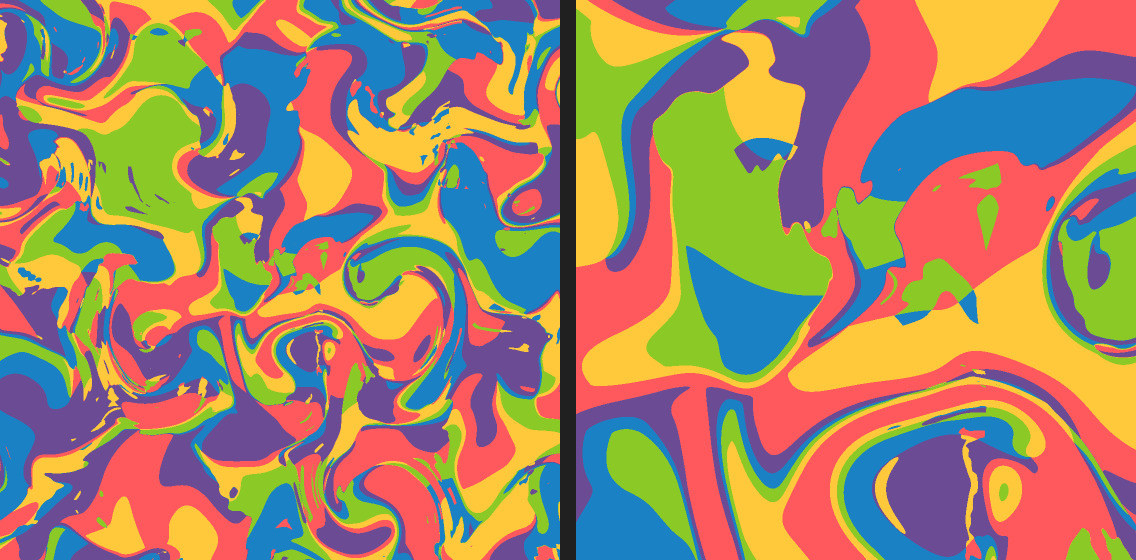
Left, the full canvas; right, a detail of the centre.
A WebGL 1 fragment shader for this pattern:

```glsl
precision highp float;
uniform vec2 u_resolution;

#define PHASE_SCALE 3.8   // density of colour pinwheels
#define FRONT_SCALE 3.6   // density of colour jumps
#define SWIRL_SCALE 5.0   // vortices across the canvas
#define SWIRL_ANGLE 3.4   // strongest rotation in radians
#define TWIST 2.6         // spiral winding around pinwheels
#define PLATEAU 0.65      // contrast of wide and narrow bands
#define JUMP 2.4          // colours crossed at a front
#define BAND_WIDTH 0.15   // softness of the banded fronts
#define ROUGHNESS 0.13    // raggedness of the sharp fronts
#define SPECK_LEVEL 0.30  // higher gives fewer specks

const float TAU = 6.2831853;

vec2 hash2(vec2 p) {
  return fract(sin(vec2(dot(p, vec2(127.1, 311.7)),
                        dot(p, vec2(269.5, 183.3)))) * 43758.5453);
}

float cornerSlope(vec2 cell, vec2 offset) {
  float a = TAU * hash2(cell).x;
  return dot(vec2(cos(a), sin(a)), offset);
}

// Gradient noise, roughly -0.7 to 0.7
float noise(vec2 p) {
  vec2 i = floor(p), f = p - i;
  vec2 u = f * f * f * (f * (f * 6.0 - 15.0) + 10.0);
  vec2 e = vec2(1.0, 0.0);
  return mix(mix(cornerSlope(i, f), cornerSlope(i + e, f - e), u.x),
             mix(cornerSlope(i + e.yx, f - e.yx),
                 cornerSlope(i + 1.0, f - 1.0), u.x), u.y);
}

// Rotate space around one jittered vortex per cell
vec2 swirl(vec2 p) {
  vec2 g = p * SWIRL_SCALE, cell = floor(g), shift = vec2(0.0);
  for (int y = -1; y <= 1; y++) {
    for (int x = -1; x <= 1; x++) {
      vec2 id = cell + vec2(float(x), float(y));
      vec2 d = g - id - 0.2 - 0.6 * hash2(id);
      float fall = max(0.0, 1.0 - dot(d, d) / 0.64);
      float a = SWIRL_ANGLE * (2.0 * hash2(id + 41.7).x - 1.0) * fall * fall;
      float c = cos(a), s = sin(a);
      shift += vec2(c * d.x - s * d.y, s * d.x + c * d.y) - d;
    }
  }
  return p + shift / SWIRL_SCALE;
}

// Cyclic phase, one unit per colour
float colourPhase(vec2 p) {
  vec2 q = swirl(p);
  q += 0.022 * vec2(noise(p * 11.0 + 3.3), noise(p * 11.0 + 27.6));

  // Pinwheels sit at the zeros of a complex noise field
  vec2 z = vec2(noise(q * PHASE_SCALE + 5.37), noise(q * PHASE_SCALE + 61.81));
  float t = 5.0 * atan(z.y, z.x) / TAU + TWIST * length(z);
  t += PLATEAU * sin(TAU * (t / 5.0 + 1.5 * noise(p * 3.0 + 17.4)));

  // Fronts vary between stacked bands and ragged tears
  float grain = noise(q * 23.0 + 8.2) + 0.5 * noise(q * 52.0 + 1.9);
  for (int i = 0; i < 2; i++) {
    float k = 37.3 * float(i) + 13.6;
    float width = 0.002 + BAND_WIDTH * max(0.0, noise(p * 4.5 + k) + 0.1);
    float rough = ROUGHNESS * (1.0 - smoothstep(0.002, 0.022, width));
    float front = noise(q * FRONT_SCALE + k * 1.7) + rough * grain;
    t += JUMP * smoothstep(-width, width, front);
  }

  // Clustered flecks of a distant colour
  float cluster = noise(p * 8.0 + 71.2);
  float fleck = noise(q * 34.0 + 19.5) + 0.3 * noise(q * 80.0 + 4.4);
  return t + 2.0 * step(SPECK_LEVEL, fleck) * step(0.2, cluster);
}

vec3 palette(float t) {
  float k = mod(t, 5.0);
  if (k < 1.0) return vec3(1.00, 0.35, 0.37);  // coral
  if (k < 2.0) return vec3(1.00, 0.79, 0.23);  // yellow
  if (k < 3.0) return vec3(0.54, 0.79, 0.15);  // green
  if (k < 4.0) return vec3(0.10, 0.51, 0.77);  // blue
  return vec3(0.42, 0.30, 0.58);               // purple
}

void main() {
  // Four samples smooth the hard colour edges
  vec3 colour = vec3(0.0);
  for (int y = 0; y < 2; y++) {
    for (int x = 0; x < 2; x++) {
      vec2 offset = 0.5 * vec2(float(x), float(y)) - 0.25;
      vec2 p = (gl_FragCoord.xy + offset) / min(u_resolution.x, u_resolution.y);
      colour += palette(colourPhase(p));
    }
  }
  gl_FragColor = vec4(colour / 4.0, 1.0);
}
```
